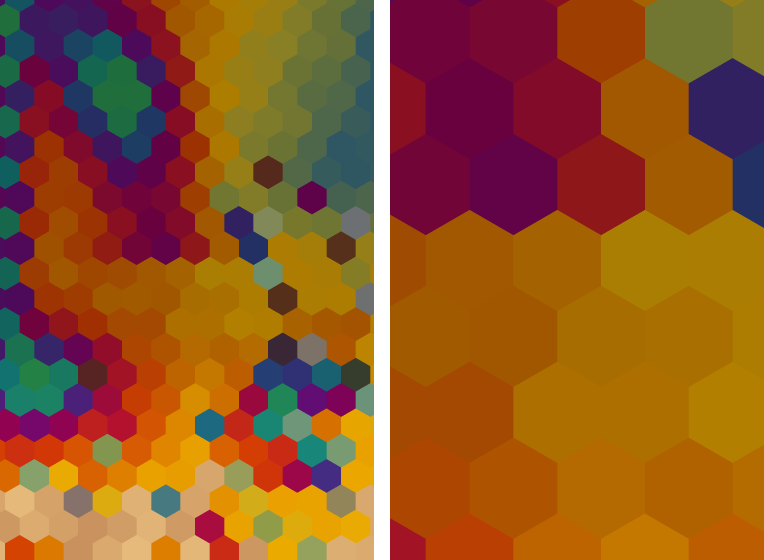
Left, the full canvas; right, a detail of the centre.
Write a Shadertoy shader that draws this pattern.

```glsl
// A honeycomb of flat, pointy-topped hexagons, 12.8 across and about 22 rows down.
// Each cell samples a smooth scalar field, carved by soft valleys, through a jewel-toned
// ramp; hashed accent cells and pale tans break up the lower rows.

const float ROW_STEP = 0.866025;   // row spacing in hexagon widths

float hash(vec2 p) {
    vec3 q = fract(p.xyx * vec3(0.1031, 0.1030, 0.0973) + 0.37);
    q += dot(q, q.yzx + 33.33);
    return fract((q.x + q.y) * q.z);
}

// Soft bump, 1 at the centre
float bump(vec2 p, vec2 centre, vec2 size) {
    vec2 d = (p - centre) / size;
    return exp(-dot(d, d));
}

// Green, teal, navy, violet, crimson, orange, gold, olive, slate
vec3 jewelRamp(float t) {
    const vec3 stops[12] = vec3[12](
        vec3(0.12, 0.43, 0.23), vec3(0.06, 0.38, 0.37), vec3(0.13, 0.19, 0.39),
        vec3(0.30, 0.04, 0.36), vec3(0.40, 0.00, 0.26), vec3(0.53, 0.05, 0.14),
        vec3(0.61, 0.17, 0.01), vec3(0.63, 0.34, 0.00), vec3(0.68, 0.49, 0.00),
        vec3(0.54, 0.50, 0.14), vec3(0.39, 0.44, 0.22), vec3(0.18, 0.34, 0.39));
    t = clamp(t, 0.0, 10.999);
    int i = int(t);
    return mix(stops[i], stops[i + 1], fract(t));
}

// Nearest hexagon: x = column (half steps on odd rows), y = row from the top
vec2 hexCell(vec2 p) {
    vec2 pitch = vec2(1.0, 2.0 * ROW_STEP);
    vec2 shift = 0.5 * pitch;
    vec2 even = round(p / pitch) * pitch;
    vec2 odd = round((p - shift) / pitch) * pitch + shift;
    vec2 a = p - even, b = p - odd;
    vec2 centre = dot(a, a) < dot(b, b) ? even : odd;
    return vec2(centre.x, round(centre.y / ROW_STEP));
}

// Position along the ramp for a cell
float rampField(vec2 c) {
    float u = c.x, r = c.y;

    // Gold to slate at upper right, plain amber below
    float upper = 7.0 + 4.0 * clamp((u + 0.3 * r - 5.5) / 8.0, 0.0, 1.0);
    float lower = 7.0 + smoothstep(5.0, 7.0, u) - 0.8 * bump(c, vec2(7.7, 14.0), vec2(1.5, 2.0));
    float t = mix(upper, lower, smoothstep(6.0, 10.0, r));

    // Slanted violet valley with a green heart
    float slant = (u - 3.0 - 0.28 * r) / 2.1;
    float depth = 3.4 + 4.2 * exp(-pow(abs(r - 2.9) / 2.4, 2.0));
    t -= depth * exp(-slant * slant) * (1.0 - smoothstep(8.8, 10.2, r));

    // Cool left border and the lower valleys
    t -= 6.2 * exp(-2.0 * u * u) * (1.0 - smoothstep(11.0, 14.0, r));
    t -= 2.0 * bump(c, vec2(1.3, 0.0), vec2(1.0, 1.5));
    t -= 7.2 * bump(c, vec2(1.0, 14.3), vec2(2.6, 2.0));
    t -= 8.0 * bump(c, vec2(9.7 - 0.35 * (r - 15.0), 15.4), vec2(1.2, 2.3));
    return t + 0.6 * (hash(c + 4.0) - 0.5);
}

vec3 cellColour(vec2 c) {
    float light = mix(1.0, 1.36, smoothstep(11.0, 17.0, c.y));
    vec3 colour = jewelRamp(rampField(c)) * light;

    // Scattered accents: right side from the middle down, then everywhere
    float chance = 0.32 * smoothstep(5.0, 7.0, c.y) * smoothstep(6.5, 8.0, c.x);
    chance = max(chance, 0.3 * smoothstep(12.0, 16.0, c.y));
    chance += 0.28 * smoothstep(17.0, 20.0, c.y);
    // Keep the bright gold patch clear
    chance *= 1.0 - 0.9 * bump(c, vec2(5.0, 17.2), vec2(1.7, 1.5));

    if (hash(c + 17.0) < chance) {
        float pick = hash(c + 51.0);
        colour = jewelRamp(11.0 * pick) * light;
        float tone = hash(c + 83.0);
        vec3 dusk = vec3(0.24, 0.15, 0.14);
        vec3 sage = vec3(0.46, 0.62, 0.50);
        if (tone < 0.25 && c.y < 15.0) colour = mix(colour, dusk, 0.75);
        else if (tone > 0.75) colour = mix(colour, sage, 0.7);
    }

    // Tans and peaches along the foot
    float pale = 0.5 * smoothstep(17.5, 20.0, c.y);
    if (hash(c + 29.0) < pale)
        colour = mix(vec3(0.78, 0.56, 0.36), vec3(0.90, 0.73, 0.48), hash(c + 7.0));
    return colour;
}

void mainImage(out vec4 fragColor, in vec2 fragCoord) {
    // Average a 3 x 3 grid of samples for smooth edges
    vec3 sum = vec3(0.0);
    for (int i = 0; i < 9; i++) {
        vec2 offset = (vec2(i % 3, i / 3) - 1.0) / 3.0;
        vec2 p = fragCoord + offset;
        p.y = iResolution.y - p.y;
        p = p * 12.8 / iResolution.x - vec2(0.175, 0.7);
        sum += cellColour(hexCell(p));
    }
    fragColor = vec4(sum / 9.0, 1.0);
}
```
